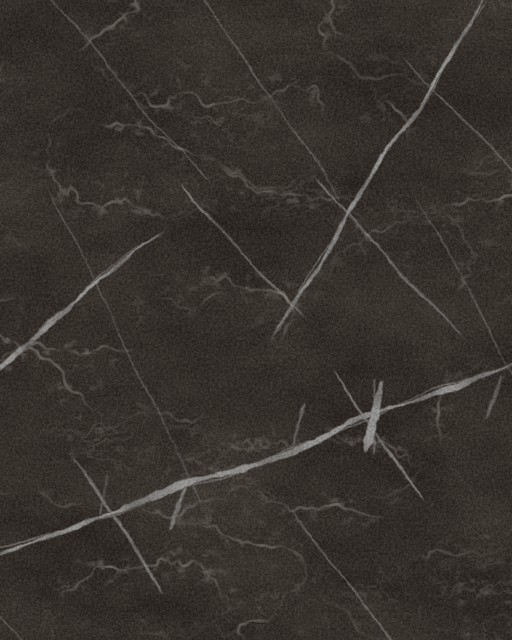
A WebGL 2 fragment shader for this texture:

```glsl
#version 300 es
precision highp float;
// Dark brown marble crossed by pale straight veins, splinters and faint crumbling seams.

uniform vec2 u_resolution;
out vec4 fragColor;

const vec3 STONE_DARK = vec3(0.164, 0.141, 0.128);
const vec3 STONE_LIGHT = vec3(0.262, 0.240, 0.214);
const vec3 SEAM_COLOR = vec3(0.47, 0.45, 0.425);
const vec3 VEIN_COLOR = vec3(0.60, 0.60, 0.595);
const float CLOUD_CONTRAST = 0.62;
const float GRAIN_CONTRAST = 0.50;
const float PIT_DEPTH = 0.34;
const float SEAM_WIDTH = 0.0019;
const float CRUMBLE_REACH = 0.022;
const float EDGE_SOFTNESS = 0.0011;
const float BOLD_WIDTH = 0.0054;
const int SEAM_LAYERS = 3;
const int BOLD_VEINS = 3;
const int FINE_VEINS = 11;
const int SPLINTERS = 5;

float hash(vec2 p) {
    vec3 q = fract(p.xyx * vec3(0.1031, 0.1030, 0.0973));
    q += dot(q, q.yzx + 33.33);
    return fract((q.x + q.y) * q.z);
}

float cornerGradient(vec2 cell, vec2 offset) {
    float angle = 6.2832 * hash(cell);
    return dot(vec2(cos(angle), sin(angle)), offset);
}

// Gradient noise, roughly -1 to 1
float noise(vec2 p) {
    vec2 i = floor(p), f = p - i;
    vec2 u = f * f * f * (f * (f * 6.0 - 15.0) + 10.0);
    vec2 e = vec2(1.0, 0.0);
    float low = mix(cornerGradient(i, f), cornerGradient(i + e, f - e), u.x);
    float high = mix(cornerGradient(i + e.yx, f - e.yx), cornerGradient(i + 1.0, f - 1.0), u.x);
    return 1.4 * mix(low, high, u.y);
}

float fbm(vec2 p) {
    float sum = 0.0, amplitude = 0.55;
    for (int i = 0; i < 4; i++) {
        sum += amplitude * noise(p);
        p = mat2(1.6, 1.2, -1.2, 1.6) * p + 17.3;
        amplitude *= 0.5;
    }
    return sum;
}

// Coverage of a stroke at distance d from its centre line
float stroke(float d, float width) {
    float soft = EDGE_SOFTNESS + 0.5 / u_resolution.y;
    return 1.0 - smoothstep(max(width - soft, 0.0), width + soft, d);
}

// Distance to the zero line of a noise field
float contourDistance(float field, float minSlope) {
    float slope = length(vec2(dFdx(field), dFdy(field))) * u_resolution.y;
    return abs(field) / max(slope, minSlope);
}

// Nearly straight vein with ragged edges, uneven width and a thin side strand
float vein(vec2 p, vec2 center, float angle, float halfLength, float width, float bend, float seed) {
    vec2 dir = vec2(cos(angle), sin(angle)), r = p - center;
    float along = dot(r, dir);
    float across = dot(r, vec2(-dir.y, dir.x));
    across += bend * (noise(vec2(along * 5.0, seed)) + 0.35 * noise(vec2(along * 14.0, seed + 9.5)));
    across += 0.0011 * noise(p * 95.0 + seed);
    float taper = 1.0 - smoothstep(0.55, 1.0, abs(along) / halfLength);
    float swell = 0.78 + 0.95 * fbm(vec2(along * 10.0, seed + 4.3)) + 0.3 * noise(p * 60.0);
    float body = stroke(abs(across), width * max(swell, 0.22) * (0.3 + 0.7 * taper));
    float strandOffset = 2.6 * width * noise(vec2(along * 8.0, seed + 2.7));
    float strand = stroke(abs(across - strandOffset), 0.22 * width);
    float fade = 0.86 + 0.4 * noise(vec2(along * 22.0, seed + 6.1));
    return max(body, 0.55 * strand) * clamp(fade, 0.0, 1.0) * smoothstep(0.0, 0.25, taper);
}

void main() {
    vec2 p = gl_FragCoord.xy / u_resolution.y;

    // Stone body: clouds, fine grain and small ragged pits
    float clouds = fbm(p * vec2(4.0, 6.5) + 3.1) + 0.45 * fbm(p * vec2(19.0, 30.0) + 9.0);
    float grain = noise(mat2(0.8, 0.6, -0.6, 0.8) * p * 345.0) + 0.75 * noise(p.yx * 211.0 + 8.0);
    float tone = 0.43 + CLOUD_CONTRAST * clouds + GRAIN_CONTRAST * grain;
    vec3 color = mix(STONE_DARK, STONE_LIGHT, clamp(tone, -0.3, 1.45));
    float pits = smoothstep(0.34, 0.66, fbm(p * vec2(55.0, 84.0) + 5.7));
    color *= 1.0 - PIT_DEPTH * pits * smoothstep(-0.2, 0.3, fbm(p * 5.0 + 21.0));

    // Jagged seams, each with crumbled stone beside it
    vec2 warp = vec2(fbm(p * 9.0 + 11.0), fbm(p * 9.0 + 47.0));
    vec2 shiver = vec2(noise(p * 58.0), noise(p * 58.0 + 33.0));
    vec2 jagged = p + 0.042 * warp + 0.0050 * shiver;
    float speckle = fbm(p * vec2(48.0, 62.0) + 13.0);
    float broken = clamp(0.62 + 0.9 * fbm(p * 26.0 + 19.0), 0.0, 1.0);
    float faint = 0.0;
    for (int i = 0; i < SEAM_LAYERS; i++) {
        float k = float(i);
        float d = contourDistance(noise(jagged * vec2(2.3, 5.4) + 6.4 + 13.7 * k), 2.2);
        float mask = smoothstep(-0.08, 0.32, fbm(p * vec2(3.0, 4.2) + 31.0 + 9.3 * k));
        float line = stroke(d, SEAM_WIDTH * (0.35 + broken)) * broken;
        float crumble = exp(-d / CRUMBLE_REACH) * smoothstep(0.02, 0.5, speckle);
        faint = max(faint, mask * max(0.78 * line, 0.62 * crumble));
    }
    float patches = smoothstep(0.08, 0.5, fbm(p * vec2(3.2, 5.5) + 71.0));
    float crackle = stroke(contourDistance(fbm(jagged * vec2(14.0, 24.0) + 2.0), 16.0), 0.0013);
    faint = max(faint, patches * max(0.42 * crackle * broken, 0.5 * smoothstep(0.08, 0.6, speckle)));
    color = mix(color, SEAM_COLOR, clamp(faint, 0.0, 1.0));

    // Fine veins falling to the right
    float pale = 0.0;
    for (int i = 0; i < FINE_VEINS; i++) {
        float k = float(i), h = hash(vec2(k, 3.0)), strength = hash(vec2(k, 8.0));
        vec2 center = fract(vec2(0.21, 0.90) + k * vec2(0.7549, 0.5698)) * vec2(0.8, 1.0);
        float line = vein(p, center, -0.72 - 0.42 * h, mix(0.30, 0.10, strength),
                          mix(0.0010, 0.0027, strength), 0.008, k + 0.37);
        pale = max(pale, line * mix(0.32, 0.8, strength));
    }

    // Bold veins rising to the right, each steeper than the last
    for (int i = 0; i < BOLD_VEINS; i++) {
        float k = float(i);
        vec2 center = vec2(0.8 * fract(0.5 + 0.62 * k), 0.28 + 0.23 * k);
        float line = vein(p, center, 0.36 + 0.32 * k, 0.33 + 0.15 * cos(2.4 * k),
                          BOLD_WIDTH * (1.0 - 0.15 * k), 0.013, k + 20.6);
        pale = max(pale, 0.97 * line);
    }

    // Short steep splinters scattered along the lowest bold vein
    for (int i = 0; i < SPLINTERS; i++) {
        float k = float(i), h = hash(vec2(k, 14.0));
        float x = 0.8 * fract(0.73 + 0.618 * k);
        vec2 center = vec2(x, 0.28 + 0.376 * (x - 0.4) + 0.12 * (h - 0.5) * min(k, 1.0));
        float size = 1.0 / (1.0 + k);
        float line = vein(p, center, 1.28 + 0.3 * (h - 0.5), 0.028 + 0.035 * size,
                          0.0010 + 0.0060 * size, 0.006, k + 40.2);
        pale = max(pale, line * mix(0.35, 0.97, size));
    }
    color = mix(color, VEIN_COLOR, clamp(pale * (0.95 + 0.16 * grain), 0.0, 1.0));

    fragColor = vec4(color, 1.0);
}
```
